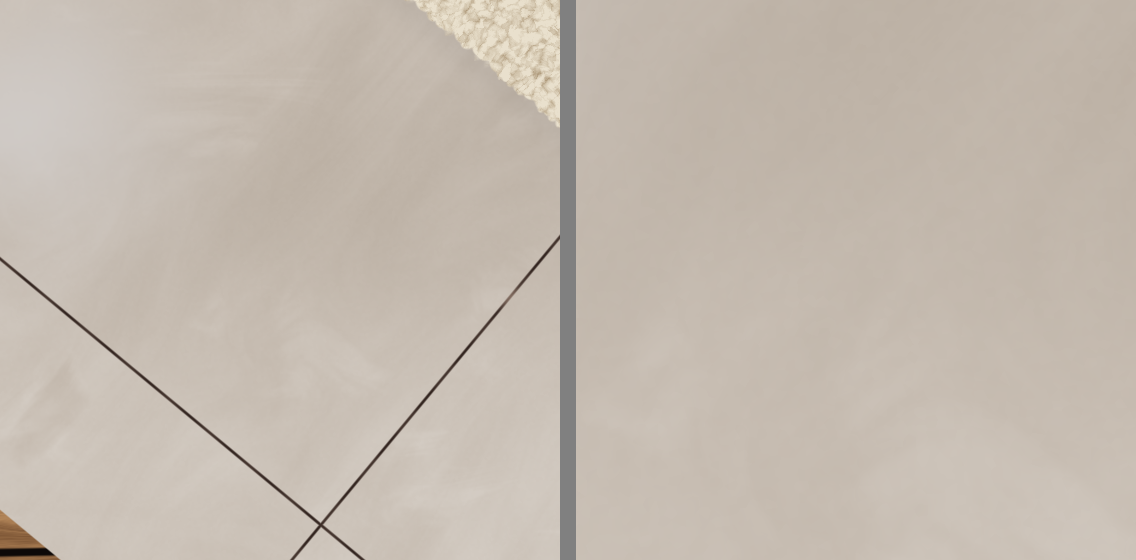
Left, the full canvas; right, a detail of the centre.
Give the GLSL for this texture, as a Shadertoy shader.

```glsl
// Pale stone floor tiles seen at an angle, with thin dark joints, a shaggy rug
// in the upper right corner and a strip of timber in the lower left one.
// A rotated grid gives the joints; warped sines cloud the stone, cells make pile.

const vec2 CROSSING = vec2(0.573, 0.0625);  // where two joints meet
const vec2 ALONG = vec2(0.7695, -0.6386);   // direction of the falling joint
const float TILE_SIZE = 1.12;
const float JOINT_HALF_WIDTH = 0.0027;
const float RUG_EDGE = 0.823;
const float TIMBER_EDGE = -0.345;

const vec3 STONE_DARK = vec3(0.725, 0.680, 0.630);
const vec3 STONE_MID = vec3(0.778, 0.738, 0.695);
const vec3 STONE_LIGHT = vec3(0.828, 0.798, 0.764);
const vec3 STONE_COOL = vec3(0.818, 0.800, 0.788);
const vec3 JOINT_DARK = vec3(0.20, 0.145, 0.125);
const vec3 JOINT_WORN = vec3(0.55, 0.46, 0.41);
const vec3 PILE_SHADE = vec3(0.64, 0.55, 0.42);
const vec3 PILE_LIGHT = vec3(0.89, 0.85, 0.77);
const vec3 TIMBER_DARK = vec3(0.46, 0.31, 0.19);
const vec3 TIMBER_LIGHT = vec3(0.72, 0.54, 0.36);

vec2 hash2(vec2 p) {
    vec3 h = fract(p.xyx * vec3(0.1031, 0.1030, 0.0973));
    h += dot(h, h.yzx + 33.33);
    return fract((h.xx + h.yz) * h.zy);
}

// Distance to the nearest scattered point (x) and that point's random value (y)
vec2 cellular(vec2 p) {
    vec2 cell = floor(p);
    vec2 nearest = vec2(9.0, 0.0);
    for (int j = -1; j <= 1; j++)
    for (int i = -1; i <= 1; i++) {
        vec2 id = cell + vec2(i, j);
        float d = length(id + hash2(id + 100.0) - p);
        if (d < nearest.x) nearest = vec2(d, hash2(id + 271.0).x);
    }
    return nearest;
}

// Layered sines, turned and warped at each octave; about -1 to 1
float clouds(vec2 p) {
    float sum = 0.0, amp = 0.5;
    for (int i = 0; i < 6; i++) {
        p = mat2(0.80, 0.60, -0.60, 0.80) * p * 1.75 + 1.7;
        p += 0.75 * sin(p.yx * 0.83 + vec2(0.4, 2.1));
        sum += amp * sin(p.x) * cos(p.y);
        amp *= 0.68;
    }
    return sum;
}

float glow(vec2 p, vec2 center, vec2 radius) {
    vec2 d = (p - center) / radius;
    return exp(-dot(d, d));
}

float segment(vec2 p, vec2 a, vec2 b) {
    vec2 ab = b - a;
    return length(p - a - ab * clamp(dot(p - a, ab) / dot(ab, ab), 0.0, 1.0));
}

vec3 stone(vec2 uv, vec2 q) {
    vec2 shift = hash2(floor(q / TILE_SIZE) + 7.0) * 9.0;
    float broad = clouds(uv * 2.0 + shift);
    float streaks = clouds(q * vec2(8.0, 3.5) + shift);
    float wisps = smoothstep(0.25, 0.9, clouds(uv * vec2(4.0, 7.0) + shift.yx));
    vec2 drift = uv + 0.05 * vec2(broad, streaks);
    float tone = 0.02 + 0.30 * broad + 0.34 * streaks + 0.40 * wisps;
    tone += 0.62 * (1.0 - smoothstep(0.0, 0.55, uv.y));
    tone -= 0.55 * glow(drift, vec2(0.56, 0.72), vec2(0.36, 0.24));
    tone -= 0.35 * glow(drift, vec2(0.95, 0.70), vec2(0.15, 0.18));
    tone -= 0.50 * smoothstep(0.035, 0.0, segment(drift, vec2(0.04, 0.20), vec2(0.15, 0.32)));
    tone += 0.10 * (cellular(uv * 170.0).y - 0.5);
    vec3 color = mix(STONE_MID, STONE_LIGHT, clamp(tone, 0.0, 1.0));
    color = mix(color, STONE_DARK, clamp(-tone, 0.0, 1.0));
    float sheen = glow(drift, vec2(0.06, 0.78), vec2(0.21, 0.22));
    return mix(color, STONE_COOL, 0.85 * sheen);
}

vec3 rug(vec2 q) {
    vec2 warped = q + 0.012 * vec2(clouds(q * 16.0), clouds(q.yx * 18.0 + 4.0));
    vec2 tuft = cellular(warped * vec2(85.0, 60.0));
    float strand = clouds(warped * vec2(90.0, 60.0));
    float lit = 1.12 - 0.75 * tuft.x * tuft.x + 0.35 * (tuft.y - 0.6) + 0.28 * strand;
    return mix(PILE_SHADE, PILE_LIGHT, clamp(lit, 0.0, 1.1));
}

vec3 timber(vec2 uv, float pixel) {
    float grain = 0.5 + 0.5 * clouds(vec2(uv.x * 6.0 + uv.y * 9.0, uv.y * 60.0));
    vec3 color = mix(TIMBER_DARK, TIMBER_LIGHT, grain);
    float gap = abs(uv.y - 0.013 - 0.02 * uv.x) - 0.006;
    return mix(vec3(0.05, 0.035, 0.03), color, smoothstep(-pixel, 0.002 + pixel, gap));
}

void mainImage(out vec4 fragColor, in vec2 fragCoord) {
    vec2 uv = fragCoord / iResolution.xy;
    float pixel = 1.0 / min(iResolution.x, iResolution.y);
    vec2 d = uv - CROSSING;
    vec2 q = vec2(dot(d, ALONG), dot(d, vec2(-ALONG.y, ALONG.x)));
    vec3 color = stone(uv, q);

    // Joints, faded where dust has filled them
    vec2 toJoint = abs(q - TILE_SIZE * round(q / TILE_SIZE));
    float joint = min(toJoint.x, toJoint.y) - JOINT_HALF_WIDTH;
    float wear = 0.10 + 0.10 * sin(q.x * 67.0 + 2.0 * sin(q.y * 59.0));
    wear += 0.80 * glow(q, vec2(0.0, 0.526), vec2(0.03, 0.022));
    vec3 jointColor = mix(JOINT_DARK, JOINT_WORN, clamp(wear, 0.0, 1.0));
    color = mix(color, jointColor, 1.0 - smoothstep(-0.0012 - pixel * 0.5, 0.0008 + pixel * 0.5, joint));

    // Rug with a ragged, softly shadowed edge, then the timber
    float pile = q.y - RUG_EDGE + 0.016 * (0.5 - cellular(q * 50.0).x);
    color *= 1.0 - 0.04 * smoothstep(-0.06, 0.0, q.y - RUG_EDGE);
    color = mix(color, rug(q), smoothstep(-0.002 - pixel, 0.002 + pixel, pile));
    color = mix(color, timber(uv, pixel), smoothstep(-pixel, pixel, TIMBER_EDGE - q.y));
    fragColor = vec4(color, 1.0);
}
```
